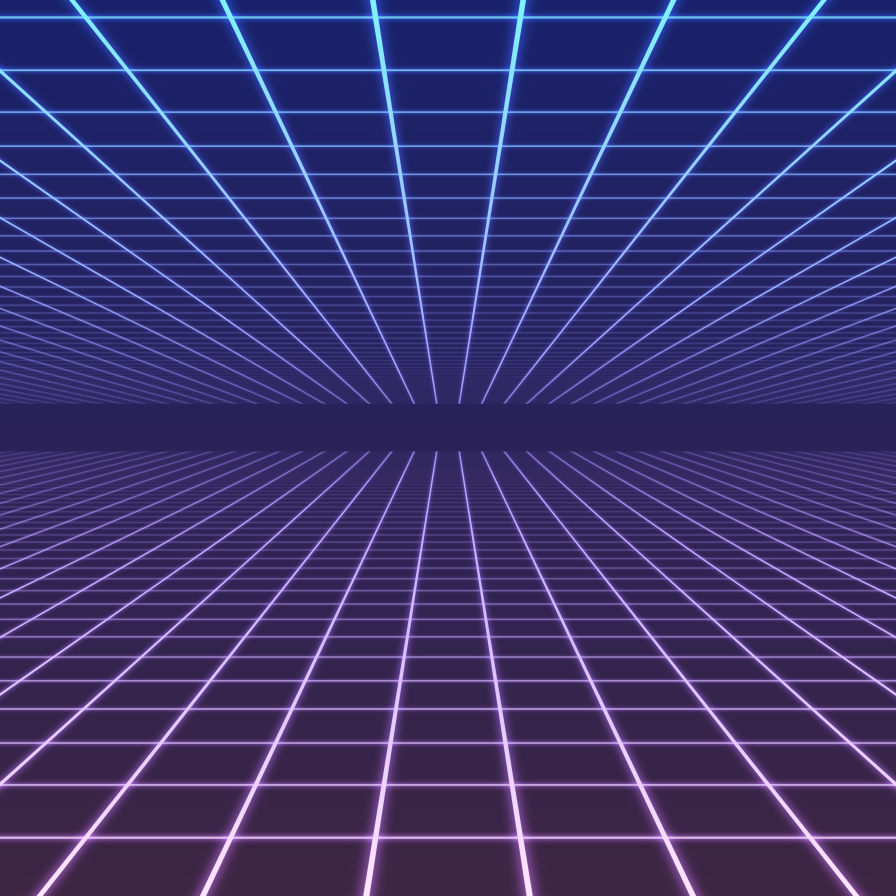
Write a WebGL 1 fragment shader that draws this background.

```glsl
precision highp float;

uniform vec2 u_resolution;

// Layout, in canvas heights
const float HORIZON_Y = 0.5228;
const float GAP_HALF = 0.0267;
const float VANISH_OFFSET = 0.0527;

// Grid cells
const float COLUMN_SPACING = 0.3168;
const float ROW_DEPTH = 3.910;
const float ROW_PHASE = 0.66;

// Line shape, in cells
const float LINE_HALF = 0.019;
const float GLOW_RADIUS = 0.06;
const float GLOW_STRENGTH = 0.5;
const float CORE_GAIN = 1.3;
const float MIN_SOFTNESS = 0.0016;

// Colours
const vec3 SKY_FAR = vec3(0.165, 0.135, 0.350);
const vec3 SKY_TOP = vec3(0.095, 0.130, 0.420);
const vec3 FLOOR_NEAR = vec3(0.240, 0.145, 0.260);
const vec3 CORE_FAR = vec3(0.72, 0.62, 1.00);
const vec3 CORE_TOP = vec3(0.50, 0.95, 1.00);
const vec3 CORE_NEAR = vec3(1.00, 0.90, 1.00);
const vec3 GLOW_FAR = vec3(0.40, 0.33, 0.85);
const vec3 GLOW_TOP = vec3(0.20, 0.40, 1.00);
const vec3 GLOW_NEAR = vec3(0.80, 0.45, 0.95);

// Distance to the nearest whole number
float cellDistance(float t) {
  return abs(fract(t + 0.5) - 0.5);
}

// Filtered line core: thin lines dim instead of aliasing
float lineCore(float dist, float soft) {
  float peak = min(2.0 * LINE_HALF / soft * CORE_GAIN, 1.0);
  float reach = max(LINE_HALF, 0.5 * soft);
  float edge = 1.0 - smoothstep(reach - 0.5 * soft, reach + 0.5 * soft, dist);
  return mix(peak * edge, 2.0 * LINE_HALF, smoothstep(0.35, 0.8, soft));
}

// Soft halo that widens and weakens as cells shrink
float lineGlow(float dist, float soft) {
  float radius = sqrt(GLOW_RADIUS * GLOW_RADIUS + soft * soft);
  float falloff = dist / radius;
  return GLOW_STRENGTH * GLOW_RADIUS / radius * exp(-falloff * falloff);
}

void main() {
  vec2 p = gl_FragCoord.xy / u_resolution.y;
  p.x -= 0.5 * u_resolution.x / u_resolution.y;
  p.y -= HORIZON_Y;

  float pixel = 1.0 / u_resolution.y;
  float softness = max(pixel, MIN_SOFTNESS);
  float height = abs(p.y);
  bool above = p.y > 0.0;
  float nearness = clamp(height / (above ? 1.0 - HORIZON_Y : HORIZON_Y), 0.0, 1.0);

  // Mirrored planes in perspective
  float e = height + VANISH_OFFSET;
  float slope = p.x / e;
  float column = slope / COLUMN_SPACING + 0.5;
  float row = ROW_DEPTH / e - ROW_PHASE;

  // Filter width measured in cells
  float columnSoft = softness * sqrt(1.0 + slope * slope) / (COLUMN_SPACING * e);
  float rowSoft = softness * ROW_DEPTH / (e * e);
  float columnDist = cellDistance(column);
  float rowDist = cellDistance(row);

  float columnCore = lineCore(columnDist, columnSoft);
  float rowCore = lineCore(rowDist, rowSoft);
  float core = 1.0 - (1.0 - columnCore) * (1.0 - rowCore * 0.75);
  float glow = lineGlow(columnDist, columnSoft) + lineGlow(rowDist, rowSoft);

  // Empty band at the horizon
  float visible = smoothstep(-0.5 * pixel, 0.5 * pixel, height - GAP_HALF);

  // Colours shift from the horizon to each end
  vec3 base = mix(SKY_FAR, above ? SKY_TOP : FLOOR_NEAR, nearness);
  vec3 coreColor = mix(CORE_FAR, above ? CORE_TOP : CORE_NEAR, nearness);
  vec3 glowColor = mix(GLOW_FAR, above ? GLOW_TOP : GLOW_NEAR, nearness);

  vec3 color = mix(base, glowColor, min(glow, 1.0) * visible);
  color = mix(color, coreColor, core * visible);
  gl_FragColor = vec4(color, 1.0);
}
```
